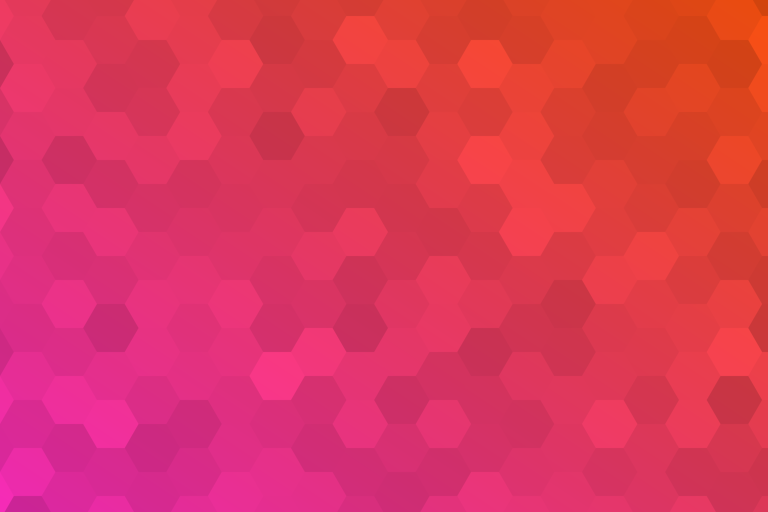
Reproduce this background procedurally as a WebGL 2 fragment shader.

```glsl
#version 300 es
precision highp float;
// Seamless honeycomb of flat-topped hexagons, randomly tinted over a diagonal magenta-to-orange gradient.

uniform vec2 u_resolution;
out vec4 fragColor;

const float ROWS_PER_WIDTH = 16.0;     // hexagon heights that fit the canvas width
const float HEX_RADIUS = 0.57735027;   // centre to corner, for a hexagon of height 1
const float COLUMN_STEP = 0.8660254;   // distance between neighbouring columns
const float FIRST_ROW = -0.16667;      // centre of the first even-column cell, from the top
const float TINT_RANGE = 0.12;         // strongest lightening or darkening of a cell

const vec3 MAGENTA = vec3(0.885, 0.155, 0.665);
const vec3 CRIMSON = vec3(0.870, 0.218, 0.350);
const vec3 ORANGE = vec3(0.875, 0.285, 0.050);

float hash(vec2 p) {
    vec3 q = fract(vec3(p.xyx) * 0.1031);
    q += dot(q, q.yzx + 33.33);
    return fract((q.x + q.y) * q.z);
}

// Signed distance to a flat-topped hexagon of height 1
float hexDistance(vec2 p) {
    vec2 q = abs(p);
    return max(q.y, dot(q, vec2(COLUMN_STEP, 0.5))) - 0.5;
}

// Brightness of one cell: mostly mild, occasionally strong
float cellTint(vec2 cell, float range) {
    float spread = hash(cell + 17.0) + hash(cell + 71.0) - 1.0;
    return 1.0 + range * spread;
}

// Cell brightness at p, blended smoothly where cells meet
float honeycombTint(vec2 p, float edge, float range) {
    float firstColumn = floor((p.x - HEX_RADIUS) / COLUMN_STEP);
    float tintSum = 0.0;
    float coverSum = 0.0;
    for (int i = 0; i < 2; i++) {
        float column = firstColumn + float(i);
        float offset = FIRST_ROW + 0.5 * mod(column, 2.0);
        float firstRow = floor(p.y - offset);
        for (int j = 0; j < 2; j++) {
            vec2 cell = vec2(column, firstRow + float(j));
            vec2 centre = vec2(HEX_RADIUS + column * COLUMN_STEP, offset + cell.y);
            float cover = 1.0 - smoothstep(-edge, edge, hexDistance(p - centre));
            tintSum += cover * cellTint(cell, range);
            coverSum += cover;
        }
    }
    return tintSum / max(coverSum, 1e-4);
}

// Three-stop gradient along t from 0 to 1
vec3 diagonalGradient(float t) {
    vec3 lower = mix(MAGENTA, CRIMSON, clamp(2.0 * t, 0.0, 1.0));
    return mix(lower, ORANGE, clamp(2.0 * t - 1.0, 0.0, 1.0));
}

void main() {
    vec2 uv = gl_FragCoord.xy / u_resolution;
    float scale = ROWS_PER_WIDTH / u_resolution.x;
    vec2 p = vec2(gl_FragCoord.x, u_resolution.y - gl_FragCoord.y) * scale;

    // Gradient from lower left to upper right, with very faint banding
    float t = 0.5 * (uv.x + uv.y);
    t += 0.002 * sin(t * 240.0);
    vec3 color = diagonalGradient(t);

    // Random cell brightness, with edges softened over about a pixel
    color *= honeycombTint(p, 0.7 * scale, TINT_RANGE);
    fragColor = vec4(color, 1.0);
}
```
